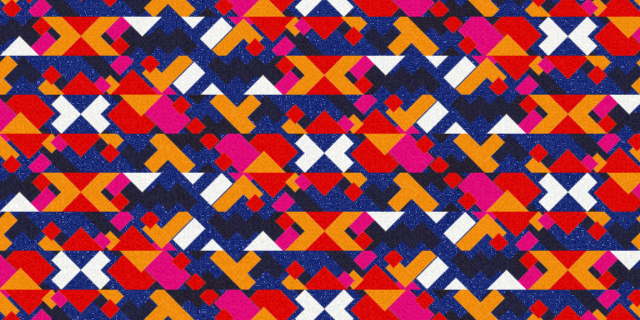
Write a Shadertoy shader that draws this pattern.

```glsl
// Woven geometric textile: staggered strips of tilted blocks, chevrons and triangles.

const vec3 DARK   = vec3(0.15, 0.13, 0.18);
const vec3 NAVY   = vec3(0.11, 0.17, 0.46);
const vec3 RED    = vec3(0.86, 0.03, 0.03);
const vec3 ORANGE = vec3(0.94, 0.55, 0.05);
const vec3 PINK   = vec3(0.88, 0.04, 0.47);
const vec3 WHITE  = vec3(0.95, 0.95, 0.94);

const float UNITS_HIGH = 32.85;   // canvas height in half block diagonals
const float STRIP = 4.0;          // strip height
const float SHIFT = 25.0;         // sideways step from strip to strip
const float PERIOD = 100.0;       // repeat length along a strip

float hash(vec2 p) {
    return fract(sin(dot(p, vec2(127.1, 311.7))) * 43758.5453);
}

// Coordinates along the two diagonals
vec2 diagonal(vec2 p) {
    return 0.5 * vec2(p.x + p.y, p.x - p.y);
}

// Box turned by 45 degrees; halfSize runs along the rising and falling diagonal
float tiltedBox(vec2 p, vec2 center, vec2 halfSize) {
    vec2 d = abs(diagonal(p - center)) - halfSize;
    return max(d.x, d.y) * 1.414;
}

// Triangle standing on the upper (side = 1) or lower (side = -1) seam
float seamTriangle(vec2 p, float centerX, float side, float grow) {
    return (abs(p.x - centerX) - p.y * side - grow) * 0.707;
}

// One half of a cross; reach trims the ends of its arms
float chevron(vec2 p, float reach) {
    float arm = p.x - abs(p.y);
    return max(max(-arm, arm - 2.0), p.x + abs(p.y) - reach) * 0.707;
}

// Lay a shape over the cloth, with a faint thread line along its rim
void paint(inout vec3 cloth, float d, vec3 color) {
    cloth = mix(cloth, color, 1.0 - smoothstep(-0.04, 0.04, d));
    float rim = 1.0 - smoothstep(0.0, 0.13, abs(d));
    cloth = mix(cloth, mix(color, WHITE, 0.25), 0.35 * rim);
}

// Dark ground of bricks laid along the diagonals
vec3 ground(vec2 p) {
    vec2 q = diagonal(p + vec2(1.0, 0.0));
    float course = floor(q.x);
    float brick = floor(0.5 * (q.y + mod(course, 2.0)));
    float pick = hash(vec2(course, brick) + 3.0);
    return mix(mix(DARK, NAVY, 0.22 * hash(vec2(brick, course))), NAVY, step(0.52, pick));
}

// Half a strip, from the orange cross (x = 0) to the white cross (x = 50)
vec3 motif(vec2 p) {
    vec2 block = vec2(0.5);
    vec3 cloth = ground(p);

    // Orange cross, pink flank and white triangle
    paint(cloth, tiltedBox(p, vec2(4.0, -1.0), block), RED);
    paint(cloth, tiltedBox(p, vec2(4.0, 1.0), vec2(1.0, 0.5)), PINK);
    paint(cloth, (p.x - abs(p.y)) * 0.707, RED);
    paint(cloth, chevron(p, 9.0), ORANGE);
    paint(cloth, seamTriangle(p, 6.3, 1.0, 0.0), WHITE);

    // White bar beside the first orange hook
    paint(cloth, tiltedBox(p, vec2(11.5, 2.0), vec2(0.6)), WHITE);
    paint(cloth, tiltedBox(p, vec2(16.3, 2.0), vec2(0.6, 1.0)), PINK);
    paint(cloth, tiltedBox(p, vec2(13.9, 0.3), vec2(1.1, 0.55)), WHITE);
    paint(cloth, tiltedBox(p, vec2(15.3, -0.6), vec2(1.3, 0.5)), ORANGE);
    paint(cloth, tiltedBox(p, vec2(17.2, 0.3), vec2(0.5, 1.0)), ORANGE);
    paint(cloth, tiltedBox(p, vec2(17.9, -1.2), block), RED);

    // Red wedges hanging from the seam
    paint(cloth, seamTriangle(p, 19.7, 1.0, 0.6), RED);
    paint(cloth, tiltedBox(p, vec2(20.8, -1.2), vec2(0.7, 0.5)), PINK);
    paint(cloth, tiltedBox(p, vec2(22.0, 1.0), block), ORANGE);
    paint(cloth, tiltedBox(p, vec2(23.2, 1.4), vec2(0.8, 0.5)), PINK);
    paint(cloth, seamTriangle(p, 25.0, 1.0, 0.4), RED);
    paint(cloth, tiltedBox(p, vec2(28.0, 1.7), vec2(0.5, 0.9)), ORANGE);
    paint(cloth, tiltedBox(p, vec2(28.0, 0.0), block), RED);

    // Second orange hook and the pink slab
    paint(cloth, tiltedBox(p, vec2(34.4, 0.0), vec2(0.55, 1.8)), ORANGE);
    paint(cloth, tiltedBox(p, vec2(33.0, -0.6), vec2(1.0, 0.5)), ORANGE);
    paint(cloth, tiltedBox(p, vec2(41.3, 0.0), vec2(1.0, 1.6)), PINK);
    paint(cloth, tiltedBox(p, vec2(38.2, 1.3), block), RED);
    paint(cloth, tiltedBox(p, vec2(39.7, -0.9), block), RED);

    // Red block with orange triangle, then the white cross
    paint(cloth, tiltedBox(p, vec2(44.8, 0.6), vec2(1.0, 1.5)), RED);
    paint(cloth, seamTriangle(p, 43.8, -1.0, 0.2), ORANGE);
    vec2 cross = vec2(50.0 - p.x, p.y);
    paint(cloth, (cross.x - abs(p.y)) * 0.707, NAVY);
    paint(cloth, chevron(cross, 4.0), WHITE);
    return cloth;
}

// Stack the strips; each half repeats turned by 180 degrees
vec3 textile(vec2 p) {
    float row = floor(p.y / STRIP + 0.5);
    float x = mod(p.x + SHIFT * row + 0.5 * PERIOD, PERIOD) - 0.5 * PERIOD;
    vec2 local = vec2(x, p.y - STRIP * row);
    return motif(x < 0.0 ? -local : local);
}

void mainImage(out vec4 fragColor, in vec2 fragCoord) {
    // Average 3 x 3 samples for smooth edges
    vec3 color = vec3(0.0);
    for (int i = 0; i < 9; i++) {
        vec2 offset = vec2(float(i % 3), float(i / 3)) / 3.0 - 1.0 / 3.0;
        vec2 p = (fragCoord + offset) / iResolution.y * UNITS_HIGH;
        color += textile(p - vec2(8.3, 29.13)) / 9.0;
    }

    // Thread grain, with pale flecks in the blue
    vec2 thread = floor(fragCoord / iResolution.y * 256.0);
    float grain = hash(thread) - 0.5;
    float blue = smoothstep(0.1, 0.25, color.b - color.r);
    color += grain * mix(0.06, 0.10, blue);
    color += blue * 0.16 * step(0.93, hash(thread + 17.0));
    fragColor = vec4(clamp(color, 0.0, 1.0), 1.0);
}
```
